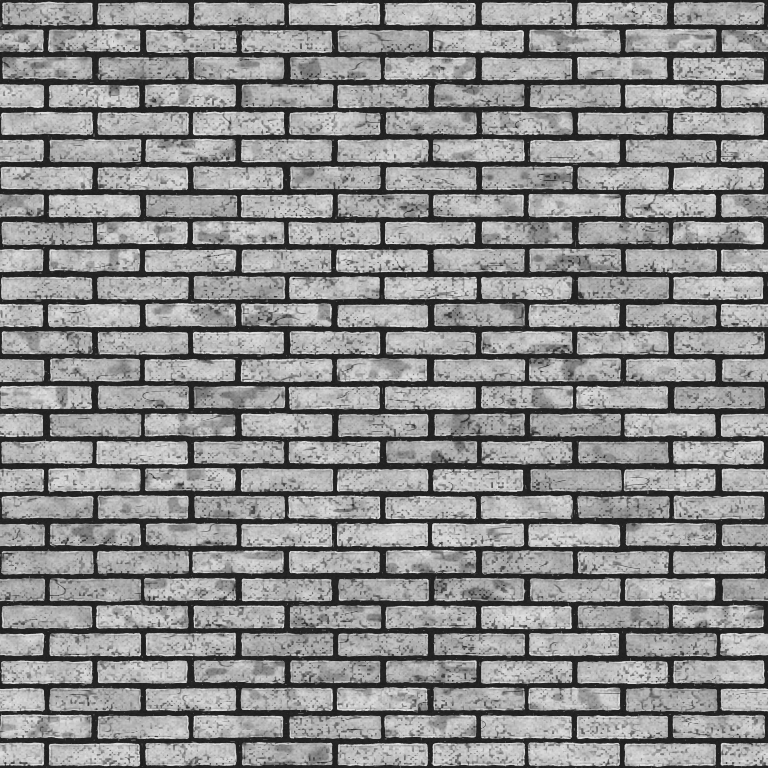
Give the GLSL for this texture, as a WebGL 1 fragment shader.

```glsl
precision highp float;

// Running-bond wall of worn pale grey bricks in dark mortar, 8 across and 28 courses high.
// Each brick is a jittered rounded box with its own noise for stains, pores and chipped rims.
// Brick ids wrap around the canvas and all noise is local to a brick, so the wall tiles.

uniform vec2 u_resolution;

float hash(vec2 p) {
  return fract(sin(dot(p, vec2(127.1, 311.7))) * 43758.5453);
}

float noise(vec2 p) {
  vec2 i = floor(p), f = fract(p);
  f = f * f * (3.0 - 2.0 * f);
  return mix(mix(hash(i), hash(i + vec2(1.0, 0.0)), f.x),
             mix(hash(i + vec2(0.0, 1.0)), hash(i + 1.0), f.x), f.y);
}

float fbm(vec2 p) {
  float sum = 0.0, amp = 0.533;
  for (int i = 0; i < 4; i++) {
    sum += amp * noise(p);
    p = p * 2.03 + 17.3;
    amp *= 0.5;
  }
  return sum;
}

float roundedBox(vec2 p, vec2 halfSize, float radius) {
  vec2 d = abs(p) - halfSize + radius;
  return length(max(d, 0.0)) + min(max(d.x, d.y), 0.0) - radius;
}

void main() {
  vec2 uv = gl_FragCoord.xy / u_resolution;
  float pixel = 1.0 / min(u_resolution.x, u_resolution.y);

  // Brick cell: every other course is shifted by half a brick
  vec2 grid = uv * vec2(8.0, 28.0);
  float course = floor(grid.y);
  grid.x += 0.5 * mod(course + 1.0, 2.0) + 0.012;
  vec2 id = vec2(mod(floor(grid.x), 8.0), course);
  vec2 local = (fract(grid) - 0.5) / vec2(8.0, 28.0);
  vec4 rnd = vec4(hash(id + 0.37), hash(id + 11.71), hash(id + 23.13), hash(id + 41.59));
  vec2 seed = 20.0 + 60.0 * rnd.xy;

  // Outline: slightly shifted, resized and ragged
  vec2 center = (rnd.zw - 0.5) * vec2(0.0022, 0.0012);
  vec2 halfSize = vec2(0.0597, 0.0149) - rnd.yx * vec2(0.0012, 0.0006);
  float dist = roundedBox(local - center, halfSize, 0.0028);
  dist += 0.0022 * (fbm(local * 130.0 + seed) - 0.5);
  dist += 0.0012 * (noise(local * 35.0 + seed.yx) - 0.5);
  float brick = 1.0 - smoothstep(-0.5, 0.5, dist / max(pixel, 0.0012));

  // Fine grain and broad mottling
  float grain = noise(local * 430.0 + seed);
  float mottle = fbm(local * vec2(42.0, 75.0) + seed.yx);
  float tone = 0.89 - 0.11 * rnd.z * rnd.z - 0.21 * mottle + 0.09 * (grain - 0.5);

  // Pores gather in patches and along the lower part of the brick
  float porous = smoothstep(0.35, 0.7, fbm(local * vec2(30.0, 60.0) + seed + 31.0));
  porous += 0.6 * smoothstep(0.004, -0.014, local.y);
  float pore = smoothstep(0.5, 0.95, noise(local * 360.0 + seed.yx + 9.0));
  tone -= 0.25 * (0.25 + porous) * pore;

  // Smoky stains and a few dark chips on some bricks
  float stain = smoothstep(0.55, 0.8, noise(local * vec2(65.0, 90.0) + seed + 53.0));
  tone -= 0.2 * stain * smoothstep(0.45, 0.8, rnd.w);
  float chip = smoothstep(0.8, 0.88, fbm(local * vec2(80.0, 130.0) + seed + 71.0));
  tone -= 0.3 * chip * step(0.4, rnd.y);

  // Hairline scratches, only inside small patches
  float crease = abs(noise(local * vec2(28.0, 95.0) + seed + 5.0) - 0.5);
  float scratched = smoothstep(0.68, 0.8, noise(local * 48.0 + seed.yx + 83.0));
  tone -= 0.3 * scratched * (1.0 - smoothstep(0.0, 0.05, crease));

  // Dirty border with a broken pale rim
  float patchy = noise(local * vec2(75.0, 110.0) + seed + 97.0);
  tone -= 0.2 * patchy * smoothstep(-0.0055, -0.0015, dist);
  float rim = 1.0 - smoothstep(0.0003, 0.0014, abs(dist + 0.0013));
  tone += 0.22 * rim * smoothstep(0.3, 0.65, patchy);

  // Mortar with sparse pale crumbs
  float crumb = smoothstep(0.86, 0.98, noise(local * 240.0 + seed + 13.0));
  float mortar = 0.135 + 0.04 * (grain - 0.5) + 0.2 * crumb;

  gl_FragColor = vec4(vec3(mix(mortar, clamp(tone, 0.2, 0.87), brick)), 1.0);
}
```
